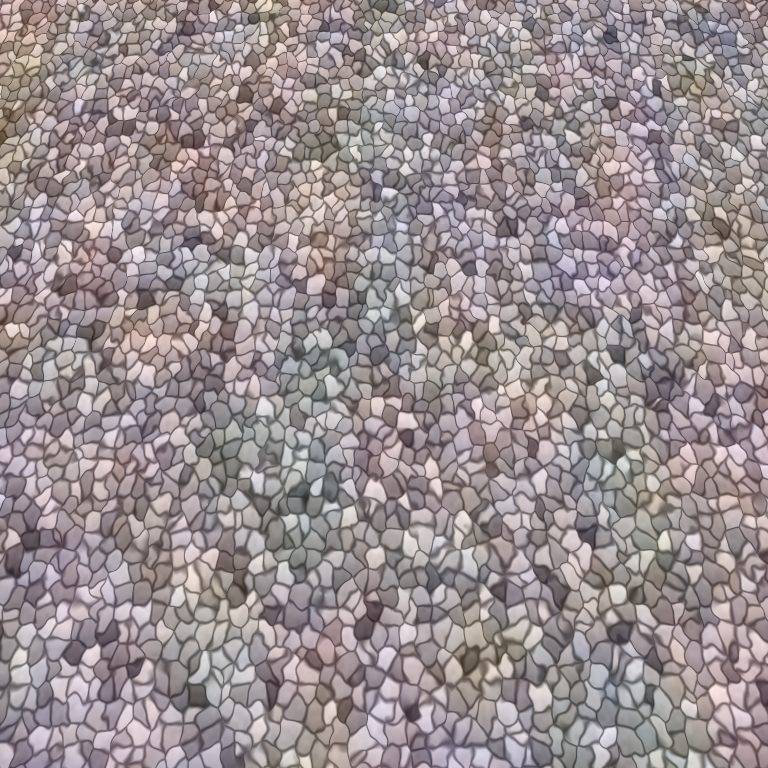
This texture is drawn by a Shadertoy shader. Its source:

```glsl
// A carpet of small pale pebbles receding gently into the distance.
#define COLUMNS 45.0        // grains across the near edge
#define RECEDE 0.40         // how much grains shrink toward the top
#define ASPECT 1.28         // height of a grain relative to its width
#define JITTER 0.85         // scatter of grain centres
#define SOFTNESS 15.0       // higher gives crisper grain borders
#define TONE_DARK 0.52      // darkest ordinary grain
#define TONE_LIGHT 0.86     // lightest grain
#define GAP_SHADE 0.50      // brightness left inside the gaps
#define GAP_WIDTH 0.32      // reach of the gap shadow, in cells
#define TINT 0.16           // strength of the coloured patches
#define BASE_TINT vec3(0.023, -0.017, -0.006)

float hash(vec2 p) {
    vec3 q = fract(p.xyx * vec3(0.1031, 0.1030, 0.0973));
    q += dot(q, q.yzx + 33.33);
    return fract((q.x + q.y) * q.z);
}

vec2 hash2(vec2 p) {
    return vec2(hash(p + 17.3), hash(p + 71.9));
}

float noise(vec2 p) {
    vec2 i = floor(p), f = fract(p);
    f = f * f * (3.0 - 2.0 * f);
    return mix(mix(hash(i), hash(i + vec2(1, 0)), f.x),
               mix(hash(i + vec2(0, 1)), hash(i + vec2(1, 1)), f.x), f.y);
}

// Signed noise in two octaves, for patches
float patches(vec2 p) {
    return 0.65 * noise(p) + 0.35 * noise(p * 2.3 + 9.7) - 0.5;
}

// Lay the canvas down as a receding plane, in cells
vec2 groundPlane(vec2 uv) {
    float width = 1.0 - RECEDE * uv.y;
    float depth = 2.0 / RECEDE * (inversesqrt(width) - 1.0);
    return COLUMNS * vec2((uv.x - 0.5) / width, depth / ASPECT) + 200.0;
}

// Returns blended grain tone, border distance, height within grain, grain hue
vec4 grains(vec2 p) {
    vec2 cell = floor(p);
    float nearest = 9.0, second = 9.0, total = 0.0;
    vec3 blend = vec3(0.0);
    for (int j = -2; j <= 2; j++)
    for (int i = -2; i <= 2; i++) {
        vec2 id = cell + vec2(i, j);
        vec2 offset = p - id - 0.5 - JITTER * (hash2(id) - 0.5);
        // Lean and stretch each grain a little differently
        float lean = 1.4 * (hash(id + 5.1) - 0.5);
        vec2 local = mat2(cos(lean), -sin(lean), sin(lean), cos(lean)) * offset;
        local.x *= 1.0 + 0.35 * hash(id + 31.7);
        float dist = length(local) - 0.22 * hash(id + 43.3);
        second = min(second, max(nearest, dist));
        nearest = min(nearest, dist);

        float tone = mix(TONE_DARK, TONE_LIGHT, hash(id + 59.2));
        tone *= 1.0 - 0.32 * step(0.93, hash(id + 83.6));
        float weight = exp(-SOFTNESS * dist);
        blend += weight * vec3(tone, offset.y, hash(id + 97.4) - 0.5);
        total += weight;
    }
    blend /= total;
    return vec4(blend.x, second - nearest, blend.yz);
}

void mainImage(out vec4 fragColor, in vec2 fragCoord) {
    vec2 uv = fragCoord / iResolution.xy;
    vec2 ground = groundPlane(uv);

    // Bend the cells so that the outlines become irregular
    vec2 bend = vec2(noise(ground * 1.7), noise(ground * 1.7 + 40.0)) - 0.5;
    vec4 grain = grains(ground + 0.45 * bend);

    // Shadowed gaps, uneven in depth, and light from above
    float gapWidth = GAP_WIDTH * (0.6 + 0.8 * noise(ground * 0.9 + 13.0));
    float open = smoothstep(-0.03, gapWidth, grain.y);
    float tone = grain.x * mix(GAP_SHADE, 1.0, open);
    tone += 0.11 * clamp(grain.z, -0.5, 0.5);

    // Broad mottling and faint surface roughness
    tone += 0.09 * patches(ground * 0.25 + 3.0);
    tone += 0.05 * (noise(ground * 3.5) - 0.5);

    // Soft patches of warm, blue, green and mauve
    float warm = patches(ground * 0.21 + 60.0) + 0.25 * grain.w;
    float mauve = patches(ground * 0.18 + 90.0);
    warm += 0.25 * smoothstep(0.7, 0.0, length(uv - vec2(0.1, 1.0)));
    vec3 tint = warm * vec3(0.55, 0.05, -0.6) + mauve * vec3(0.25, -0.32, 0.3);

    vec3 color = vec3(tone) + BASE_TINT + TINT * tint;
    fragColor = vec4(clamp(color, 0.0, 1.0), 1.0);
}
```
